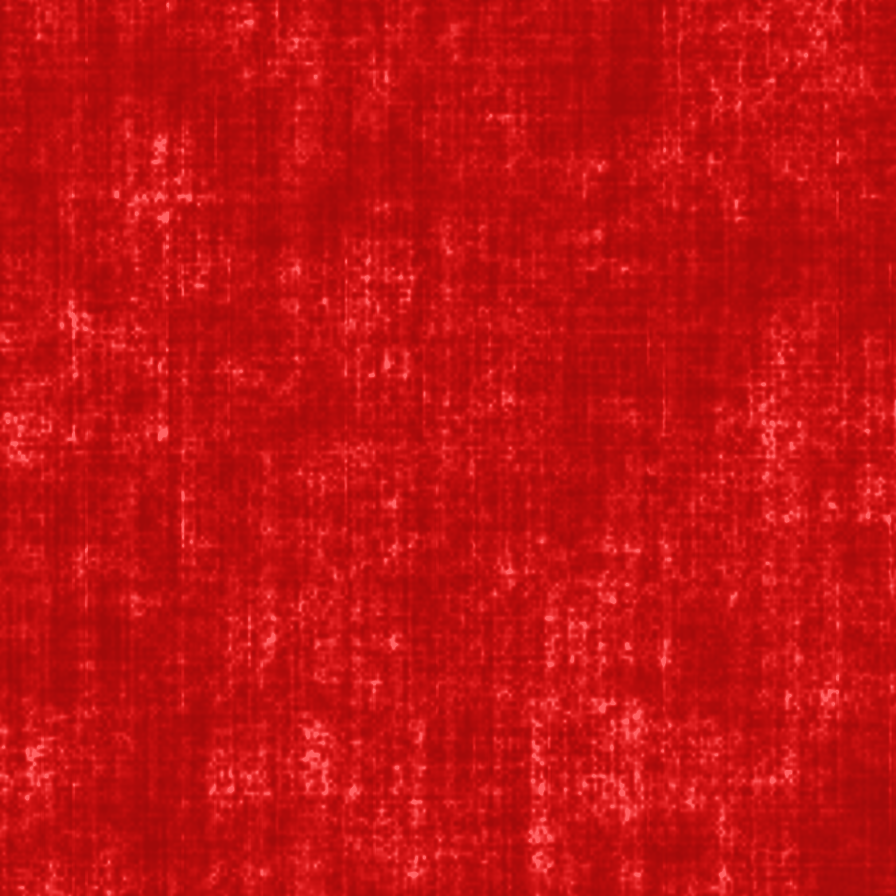
Write a Shadertoy shader that draws this texture.

```glsl
float hash(vec2 cell) {
    uvec2 q = uvec2(ivec2(cell)) * uvec2(1597334673u, 3812015801u);
    uint n = (q.x ^ q.y) * 1597334673u;
    n = (n ^ (n >> 15)) * 2246822519u;
    n ^= n >> 13;
    return float(n >> 8) / 16777216.0;
}

// Value noise, centred on zero with a spread near one
float noise(vec2 p) {
    vec2 cell = floor(p), f = fract(p);
    f = f * f * (3.0 - 2.0 * f);
    float low = mix(hash(cell), hash(cell + vec2(1, 0)), f.x);
    float high = mix(hash(cell + vec2(0, 1)), hash(cell + vec2(1, 1)), f.x);
    return (mix(low, high, f.y) - 0.5) * 4.7;
}

// Blotchy wear, turned at each octave to hide the lattice
float clouds(vec2 p) {
    float sum = 0.0, weight = 0.5;
    for (int i = 0; i < 5; i++) {
        sum += weight * noise(p);
        p = mat2(0.8, 0.6, -0.6, 0.8) * p * 2.0 + 17.3;
        weight *= 0.9;
    }
    return sum;
}

// Sparse bright vertical threads, broken along their length
float slubs(vec2 uv) {
    float x = uv.x * 56.0;
    float column = floor(x);
    float centre = 0.3 + 0.4 * hash(vec2(column, 71.0));
    float strength = smoothstep(0.35, 1.0, hash(vec2(column, 93.0)));
    float line = 1.0 - smoothstep(0.04, 0.15, abs(fract(x) - centre));
    float stretch = smoothstep(-0.4, 1.4, noise(vec2(column * 7.0, uv.y * 13.0)));
    float breaks = 0.65 + 0.35 * noise(vec2(column * 5.0, uv.y * 120.0));
    return line * strength * stretch * breaks;
}

void mainImage(out vec4 fragColor, in vec2 fragCoord) {
    vec2 uv = fragCoord / iResolution.y;

    // Worn patches, slightly wider than tall
    float wear = clouds(uv * vec2(6.0, 7.5) + 3.0);

    // Woven threads in both directions
    float warp = 0.36 * noise(uv * vec2(190.0, 7.0) + 40.0)
               + 0.26 * noise(uv * vec2(62.0, 2.5) + 80.0);
    float weft = 0.24 * noise(uv * vec2(9.0, 200.0) + 120.0)
               + 0.12 * noise(uv * vec2(5.0, 60.0) + 160.0);

    // Fine grain, stronger where the cloth is worn
    float grain = 0.75 * noise(uv * vec2(230.0, 210.0) + 200.0)
                + 0.5 * noise(uv * vec2(130.0, 110.0) + 300.0);
    grain *= 0.48 + 0.16 * clamp(wear, -1.2, 1.5);

    float tone = 0.62 * wear + warp + weft + grain + 1.5 * slubs(uv) - 0.1;
    tone = clamp(tone, -2.2, 2.7);

    // Deep red rising to a paler, pinker red
    float red = 0.745 + 0.07 * tone + 0.009 * tone * tone;
    float pale = 0.038 + 0.015 * exp(1.15 * tone);
    fragColor = vec4(red, pale, pale * 1.02, 1.0);
}
```
